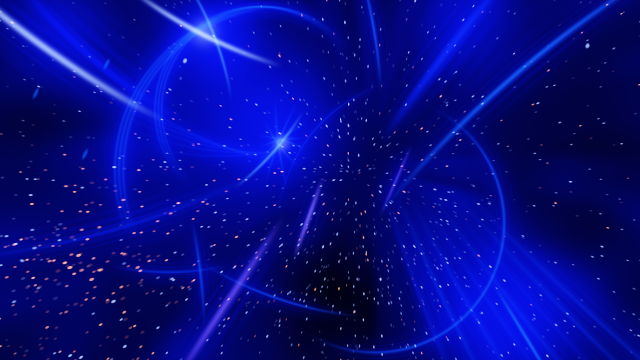
This background is drawn by a Shadertoy shader. Its source:

```glsl
// Deep blue space with curved light streaks, thin glowing rings and drifting sparks.

const float HEIGHT = 4.32;           // canvas height in scene units
const vec2 VANISH = vec2(4.35, 2.3); // point the sparks fly out from
const vec2 STAR = vec2(3.38, 2.6);
const vec3 BLUE = vec3(.01, .028, 1.);
const vec3 AZURE = vec3(.06, .36, 1.3);
const vec3 VIOLET = vec3(.38, .26, 1.1);
const vec3 WHITE = vec3(.95, 1.2, 2.);
const vec3 ORANGE = vec3(1.4, .65, .35);

float hash(vec2 p) {
    vec3 q = fract(p.xyx * vec3(.1031, .103, .0973));
    q += dot(q, q.yzx + 33.33);
    return fract((q.x + q.y) * q.z);
}

float noise(vec2 p) {
    vec2 i = floor(p), f = fract(p);
    f *= f * (3. - 2. * f);
    return mix(mix(hash(i), hash(i + vec2(1, 0)), f.x),
               mix(hash(i + vec2(0, 1)), hash(i + 1.), f.x), f.y);
}

float glow(vec2 p, vec2 center, float radius) {
    vec2 q = (p - center) / radius;
    return exp(-dot(q, q));
}

// Bright core with a silky blue halo of fine strands around it.
vec3 beam(float d, float along, float width, vec3 tint) {
    float silk = .3 + 1.3 * noise(vec2(d * 1.3 / width + 40., along * 2.));
    return tint * exp(-d * d / (width * width)) + BLUE * .6 * silk * exp(-abs(d) / (width * 4.5));
}

// Parabolic streak from a to b; positive bend bows it to the left.
vec3 streak(vec2 p, vec2 a, vec2 b, float bend, float width, vec3 tint) {
    float len = length(b - a);
    vec2 dir = (b - a) / len;
    float t = clamp(dot(p - a, dir) / len, 0., 1.);
    float arch = 4. * t * (1. - t);
    float d = dot(p - a, vec2(-dir.y, dir.x)) - bend * arch;
    return beam(d, t, width, tint) * arch * sqrt(arch);
}

// Part of a circle, fading away from its middle angle.
vec3 ring(vec2 p, vec2 center, float radius, float mid, float span, float width, vec3 tint) {
    vec2 q = p - center;
    float facing = dot(q, vec2(cos(mid), sin(mid))) / max(length(q), .001);
    return beam(length(q) - radius, facing, width, tint) * smoothstep(cos(span), cos(span * .3), facing);
}

// Small oval stretched along its flight direction.
float spark(vec2 p, vec2 center, float size, float stretch, vec2 dir, float blur) {
    vec2 q = p - center;
    float d = length(vec2(dot(q, dir) / stretch, dot(q, vec2(-dir.y, dir.x))));
    return 1. - smoothstep(size - blur, size + blur, d);
}

vec3 sparkLayer(vec2 p, float cells, float size, float blur) {
    vec2 id = floor(p * cells);
    float tone = hash(id + 71.), power = hash(id + 5.);
    vec2 center = (id + .3 + .4 * vec2(hash(id + 13.), hash(id + 37.))) / cells;
    float left = glow(center, vec2(1., 1.1), 1.4);
    float density = .05 + .26 * glow(center, vec2(4.4, 1.6), 1.4) + .1 * left;
    vec3 tint = mix(vec3(.6, .75, 1.2), ORANGE, step(tone, .15 + .75 * left));
    vec2 away = normalize(center - VANISH + vec2(.01, 0));
    float shape = spark(p, center, size * (.6 + .5 * left), 1.8, away, blur);
    return tint * shape * step(hash(id + cells), density) * (.2 + 1.8 * power * power);
}

vec3 nebula(vec2 p) {
    vec2 q = p - VANISH;
    float r = length(q);
    float rays = noise(q / max(r, .01) * 9. + r * .4) * noise(p * 1.3 + 4.);
    float e = .33 + .6 * rays * smoothstep(.2, 1.5, r);
    e += 1.6 * glow(p, vec2(3.3, 2.8), .65) + .65 * glow(p, vec2(2.6, 3.2), 1.);
    e += 1.7 * glow(p, vec2(2.6, 3.85), .45) + .9 * glow(p, vec2(5.6, 4.1), .6);
    e += 1.7 * glow(p, vec2(6.1, .5), .7) + .4 * glow(p, vec2(5.3, 1.5), .8);
    e += .8 * glow(p, vec2(.7, 3.9), .6) + .25 * glow(p, vec2(2., 2.2), .9);
    e *= 1. - .85 * glow(p, vec2(4.1, .7), .8);
    e *= 1. - .4 * glow(p, vec2(7.5, 2.2), 1.1);
    e *= 1. - .4 * glow(p, vec2(.3, 2.7), .7);
    return BLUE * e;
}

vec3 streaks(vec2 p) {
    // Upper left sweep and crossing flare
    vec3 c = streak(p, vec2(-.9, 4.95), vec2(2., 2.85), -.13, .04, WHITE);
    c += streak(p, vec2(.1, 4.7), vec2(2.3, 2.8), -.15, .05, BLUE);
    c += streak(p, vec2(1.5, 4.5), vec2(3.4, 3.52), -.1, .03, WHITE);
    c += streak(p, vec2(2.2, 4.6), vec2(2.78, 3.1), .09, .018, AZURE + .15);
    // Central star, its spikes and the wisps that reach it
    c += streak(p, vec2(3.65, 3.), vec2(2.8, 2.05), .06, .018, AZURE + .2);
    c += WHITE * .4 * (glow(p, STAR, .08) + glow(p, vec2(2.45, 3.93), .14));
    for (float i = 0.; i < 6.; i++) {
        vec2 arm = vec2(cos(i * .5 - .3), sin(i * .5 - .3)) * (.25 + .4 * hash(vec2(i, 8)));
        c += streak(p, STAR - arm, STAR + arm, .04, .012, AZURE * .35);
        c += streak(p, vec2(.9 + .15 * i, 3.6 - .2 * i), vec2(3.9, 2.2 + .1 * i), -.2, .012, AZURE * .12) * .6;
    }
    // Upper right beams
    c += streak(p, vec2(8.3, 4.9), vec2(4.55, 1.75), -.23, .03, AZURE);
    c += streak(p, vec2(6.3, 4.85), vec2(4.55, 2.6), -.03, .05, BLUE + AZURE * .2);
    c += streak(p, vec2(4.3, 4.75), vec2(4.57, 3.2), .05, .018, AZURE * .7);
    c += streak(p, vec2(4.95, 2.6), vec2(4.55, 1.7), 0., .018, VIOLET * .6);
    // Lower violet shafts and left arcs
    c += streak(p, vec2(3.88, 2.2), vec2(3.52, 1.2), 0., .025, VIOLET + .1);
    c += streak(p, vec2(3.45, 1.78), vec2(2., -.4), 0., .04, VIOLET);
    c += streak(p, vec2(2.3, 1.7), vec2(2.45, .4), .03, .018, AZURE * .5);
    c += streak(p, vec2(1.3, 1.14), vec2(2.8, 1.15), -.09, .015, AZURE * .3);
    c += streak(p, vec2(2.4, 1.18), vec2(4.35, .52), -.12, .015, AZURE * .5);
    c += streak(p, vec2(-.8, 1.2), vec2(3.5, 2.45), -.25, .03, AZURE * .1);
    c += streak(p, vec2(3.32, 1.7), vec2(4.7, 3.35), .33, .008, AZURE * .2);
    // Fan of rays toward the lower right corner
    for (float i = 0.; i < 8.; i++)
        c += streak(p, vec2(4.6 + .13 * i, 2.1), vec2(5.7 + .42 * i, -.8), -.06, .03,
                    AZURE * .4 * hash(vec2(i, 3))) * .6;
    return c + streak(p, vec2(5.9, .95), vec2(6.75, -.45), 0., .02, AZURE);
}

void mainImage(out vec4 fragColor, in vec2 fragCoord) {
    float pixel = HEIGHT / iResolution.y;
    vec2 p = fragCoord * pixel;
    vec3 light = nebula(p) + streaks(p);
    for (float i = 0.; i < 3.; i++) {
        light += ring(p, vec2(3.35 + .05 * i, 2.27), 1.97, 2.6, 1., .018, AZURE * .35);
        light += ring(p, vec2(3.1 + .04 * i, 3.), 1.24, 2.3, 1.75, .014, AZURE * .3);
    }
    light += ring(p, vec2(4.5, 1.64), 1.55, -.5, 1.7, .018, AZURE * .6);
    for (float i = 0.; i < 4.; i++)
        light += sparkLayer(p + i * .037, 5. + 2.5 * i, .016 - .002 * i, pixel * .7);
    // A few larger drifting flecks
    vec2 flecks[5] = vec2[5](vec2(1.28, 3.55), vec2(.43, 3.2), vec2(1.02, 2.47),
                             vec2(2.22, 3.59), vec2(7.05, 3.77));
    for (int i = 0; i < 5; i++) {
        vec3 tint = i < 3 ? AZURE * .7 : WHITE;
        light += tint * spark(p, flecks[i], .02, i < 3 ? 3. : 1.3, vec2(.45, .89), pixel);
    }
    fragColor = vec4(1. - exp(-light), 1.);
}
```
